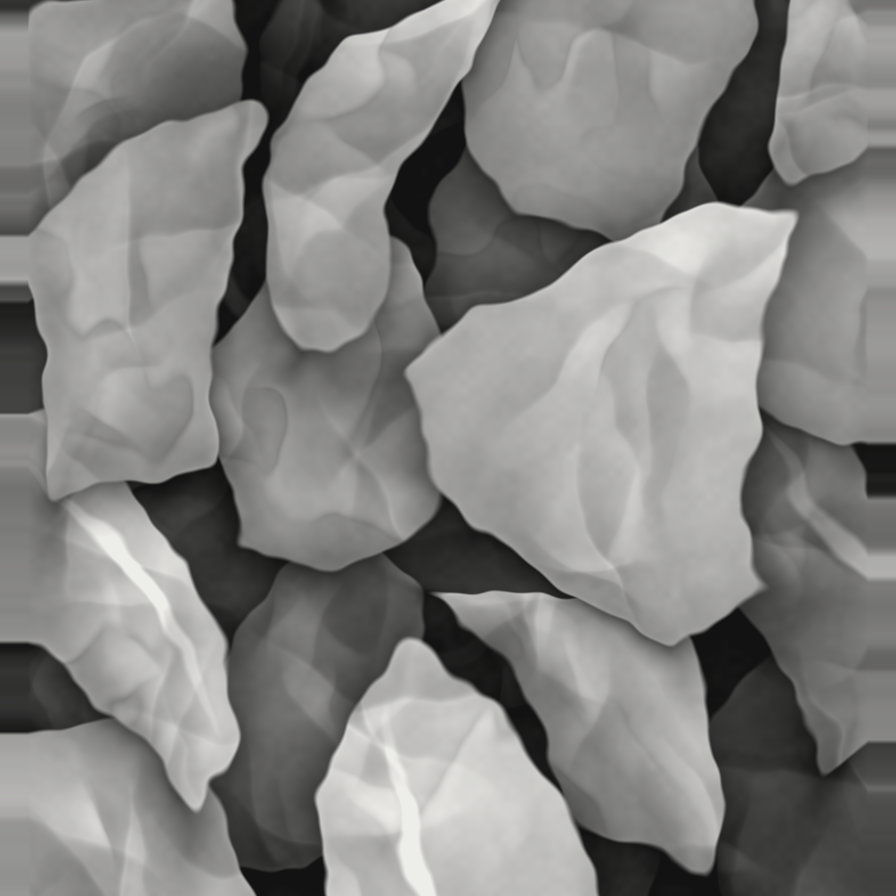
A WebGL 1 fragment shader for this texture:

```glsl
precision highp float;
// Heap of crumpled grey paper sheets: overlapping folds, creases and deep shadows.
uniform vec2 u_resolution;

const int SHEETS = 26;
const int SIDES = 6;
const int CREASES = 12;
const vec2 LIGHT = vec2(0.30, 0.95);
const vec3 TINT = vec3(1.0, 0.998, 0.986);
const float GAP_TONE = 0.19;
const float BACK_TONE = 0.31;
const float FRONT_TONE = 0.69;
const float TONE_SPREAD = 0.16;
const float EDGE_SOFTNESS = 0.0032;
const float EDGE_ROUGHNESS = 0.007;
const float STRIP_SHARE = 0.38;
const float SHADOW_REACH = 0.035;
const float CREASE_DEPTH = 0.11;
const float WRINKLE_DEPTH = 0.10;
const float MOTTLE = 0.22;
const float GRAIN = 0.02;
const float SMEAR_MARGIN = 0.031;

vec4 hash4(float n) {
  return fract(sin(vec4(n, n + 17.3, n + 41.7, n + 73.1) * 12.9898) * 43758.5453);
}

float hash(vec2 p) {
  return fract(sin(dot(p, vec2(127.1, 311.7))) * 43758.5453);
}

float noise(vec2 p) {
  vec2 i = floor(p), f = fract(p);
  f = f * f * (3.0 - 2.0 * f);
  return mix(mix(hash(i), hash(i + vec2(1.0, 0.0)), f.x),
             mix(hash(i + vec2(0.0, 1.0)), hash(i + vec2(1.0, 1.0)), f.x), f.y);
}

float fbm(vec2 p) {
  float sum = 0.0, amp = 0.5;
  for (int i = 0; i < 4; i++) {
    sum += amp * noise(p);
    p = mat2(1.6, 1.2, -1.2, 1.6) * p + 3.7;
    amp *= 0.5;
  }
  return sum;
}

float smoothMax(float a, float b, float k) {
  float h = max(k - abs(a - b), 0.0) / k;
  return max(a, b) + 0.25 * h * h * k;
}

// Signed distance to an uneven polygon wrapped around an ellipse.
float sheetDistance(vec2 q, vec2 halfSize, float seed) {
  float d = -1.0;
  for (int k = 0; k < SIDES; k++) {
    vec4 r = hash4(seed + float(k) * 3.1);
    float a = 6.28318 * (float(k) + 0.7 * r.x) / float(SIDES);
    vec2 side = vec2(cos(a), sin(a));
    float reach = length(side * halfSize) * mix(0.80, 1.08, r.y);
    d = smoothMax(d, dot(q, side) - reach, 0.012);
  }
  return d;
}

// Bent folds, each with a lit flank, a dark flank and a thin ridge.
float creaseLight(vec2 q, vec2 halfSize, float seed) {
  float sum = 0.0;
  float wobble = 0.024 * (noise(q * 15.0 + seed) - 0.5);
  for (int k = 0; k < CREASES; k++) {
    vec4 r = hash4(seed + 5.0 + float(k) * 7.7);
    float a = 6.28318 * r.x;
    vec2 dir = vec2(cos(a), sin(a));
    vec2 o = q - (r.yz - 0.5) * 1.7 * halfSize;
    float along = dot(o, vec2(-dir.y, dir.x));
    float across = dot(o, dir) + wobble + (r.y - 0.5) * 3.0 * along * along;
    float fade = 1.0 - smoothstep(0.0, mix(0.05, 0.17, r.w), abs(along));
    float flank = across / (abs(across) + 0.005) * exp(-abs(across) / mix(0.015, 0.05, r.z));
    float ridge = exp(-across * across / 0.000016);
    sum += fade * (flank + 0.9 * ridge * (r.w - 0.4));
  }
  return sum;
}

// Broken wandering wrinkles: a tone step along a noise contour, only in patches.
float wrinkleLight(vec2 q, float seed) {
  vec2 at = q * vec2(8.0, 6.0) + seed;
  float contour = noise(at + 0.8 * noise(at * 2.3)) - 0.5;
  float patches = smoothstep(0.35, 0.75, noise(at * 0.9 + 31.0));
  float stepTone = contour / (abs(contour) + 0.04) * exp(-abs(contour) / 0.16);
  return patches * (stepTone - 0.5 * exp(-contour * contour / 0.0012));
}

// Narrow bright fold, tapered at both ends.
float glint(vec2 q, float halfLength, float seed) {
  vec4 r = hash4(seed + 91.0);
  float x = q.x - (r.x - 0.5) * 0.12 + q.y * mix(0.2, 0.5, r.y);
  float t = clamp(1.0 - abs(q.y) / (0.75 * halfLength), 0.0, 1.0);
  float width = 0.013 * t;
  return step(0.62, r.z) * t * (1.0 - smoothstep(width * 0.5, width + 0.004, abs(x)));
}

void main() {
  vec2 p = gl_FragCoord.xy / u_resolution;
  p.x = clamp(p.x, SMEAR_MARGIN, 1.0 - SMEAR_MARGIN);
  float soft = max(EDGE_SOFTNESS, 0.75 / u_resolution.y);

  vec2 warp = vec2(fbm(p * 5.0), fbm(p * 5.0 + 19.0)) - 0.47;
  vec2 bent = p + 0.11 * warp;
  float mottle = MOTTLE * (fbm(p * 10.0 + 2.0 * warp) - 0.47);
  float rough = EDGE_ROUGHNESS * (noise(p * 38.0) - 0.5);
  float rimPatch = smoothstep(0.3, 0.8, noise(p * 13.0 + 7.0));
  float tone = GAP_TONE + 0.5 * mottle;

  // Sheets from back to front; every one shades what lies beneath it.
  for (int i = 0; i < SHEETS; i++) {
    float n = float(i), seed = n * 13.37 + 4.0;
    vec4 r = hash4(seed), s = hash4(seed + 29.0);
    float strip = step(1.0 - STRIP_SHARE, s.x);
    vec2 center = fract(vec2(0.32, 0.41) + n * vec2(0.75488, 0.56984)) * 1.12 - 0.06;
    vec2 halfSize = mix(mix(vec2(0.12, 0.18), vec2(0.20, 0.28), r.xy),
                        vec2(0.05, 0.27), strip);
    float a = (r.z - 0.5) * mix(0.9, 1.5, strip);
    mat2 turn = mat2(cos(a), sin(a), -sin(a), cos(a));
    vec2 q = turn * (bent - center);
    q.x = q.x / (1.0 + (s.y - 0.5) * q.y / halfSize.y * 0.5) + (s.z - 0.5) * 2.0 * q.y * q.y;

    float d = sheetDistance(q, halfSize, seed) + rough;
    vec2 bulge = q / halfSize;
    vec2 outward = normalize((bulge / halfSize) * turn + 0.0001);
    float facing = dot(outward, LIGHT);
    tone *= 1.0 - (0.46 - 0.20 * facing) * exp(-max(d, 0.0) / SHADOW_REACH);

    if (d < soft) {
      float inside = max(-d, 0.0);
      float order = smoothstep(0.25, 0.68, n / float(SHEETS));
      float paper = mix(BACK_TONE, FRONT_TONE, order) + (r.w - 0.5) * TONE_SPREAD;
      float relief = 0.12 * facing * min(dot(bulge, bulge), 1.2);
      relief += CREASE_DEPTH * creaseLight(q, halfSize, seed);
      relief += WRINKLE_DEPTH * wrinkleLight(q, seed);
      relief += 0.13 * rimPatch * exp(-inside / 0.006) - 0.07 * exp(-inside / 0.04);
      relief += 0.28 * glint(q, halfSize.y, seed) + mottle;
      paper += relief * mix(0.75, 1.0, order);
      tone = mix(tone, paper, 1.0 - smoothstep(-soft, soft, d));
    }
  }

  tone += GRAIN * (noise(p * 110.0) - 0.5);
  gl_FragColor = vec4(clamp(tone, 0.07, 0.93) * TINT, 1.0);
}
```
